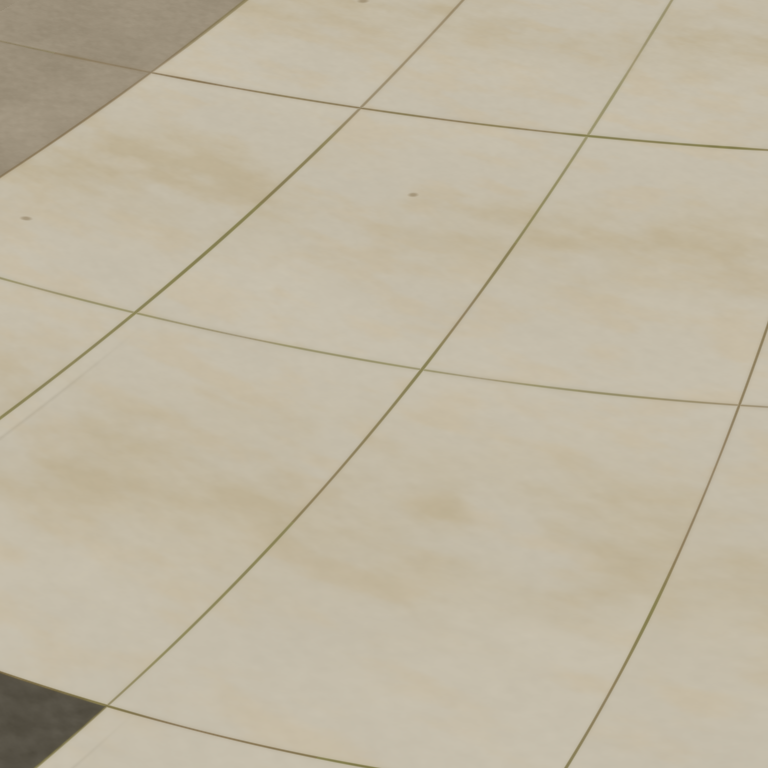
Reproduce this texture procedurally as a Shadertoy shader.

```glsl
// Pale stone floor tiles seen at an angle, with thin olive joints, soft stains and two darker areas.

const vec3 STONE       = vec3(0.772, 0.742, 0.672);
const vec3 STAIN       = vec3(0.730, 0.680, 0.570);
const vec3 WARM        = vec3(0.780, 0.725, 0.620);
const vec3 BORDER      = vec3(0.610, 0.565, 0.487);
const vec3 DARK_TILE   = vec3(0.335, 0.315, 0.270);
const vec3 JOINT_OLIVE = vec3(0.480, 0.455, 0.270);
const vec3 JOINT_BROWN = vec3(0.460, 0.380, 0.250);
const float COLUMN_WIDTH = 0.0033;
const float ROW_WIDTH    = 0.0024;
const float STAIN_CENTER = 0.46;  // height of the stain band within a tile
const float STAIN_SPREAD = 0.22;
const float VEIN_SLANT   = 0.15;
const float SPECK_CHANCE = 0.25;

float hash(vec2 p) {
    return fract(sin(dot(p, vec2(127.1, 311.7))) * 43758.5453);
}

float noise(vec2 p) {
    vec2 i = floor(p), f = fract(p);
    f = f * f * (3.0 - 2.0 * f);
    return mix(mix(hash(i), hash(i + vec2(1, 0)), f.x),
               mix(hash(i + vec2(0, 1)), hash(i + vec2(1, 1)), f.x), f.y);
}

float fbm(vec2 p) {
    float sum = 0.0, amp = 0.5;
    for (int i = 0; i < 5; i++) {
        sum += amp * noise(p);
        p = mat2(1.6, 0.4, -0.4, 1.6) * p * 1.2 + 7.3;
        amp *= 0.5;
    }
    return sum;
}

// Column coordinate: curved seams that fan out toward the viewer (y runs down).
float columnAt(vec2 p) {
    float y = p.y;
    float seam = 0.875 - y * (0.602 + y * (0.088 + 0.139 * y));
    float spacing = 0.267 + y * (0.288 + 0.177 * y);
    float t = (p.x - seam) / spacing;
    return 2.0 + t + (0.018 + 0.045 * y) * t * t;
}

// Row coordinate: projective spacing through three curved seams.
float rowAt(vec2 p) {
    vec3 seam = vec3(0.0534, 0.362, 0.875)
              + p.x * (vec3(0.225, 0.277, 0.34) - p.x * vec3(0.083, 0.109, 0.17));
    float far = seam.y - seam.x, near = seam.z - seam.y;
    float d = p.y - seam.y;
    return 1.0 + d * (far + near) / (2.0 * far * near + (near - far) * d);
}

// Soft line of the given width, from a distance in canvas units.
float stroke(float d, float width, float px) {
    return 1.0 - smoothstep(0.5 * width - px, 0.5 * width + px, abs(d));
}

void mainImage(out vec4 fragColor, in vec2 fragCoord) {
    float px = 1.0 / iResolution.y;
    vec2 p = fragCoord / iResolution.xy;
    p.y = 1.0 - p.y;

    vec2 grid = vec2(columnAt(p), rowAt(p));
    vec2 cell = floor(grid), local = fract(grid);
    vec2 slope = vec2(length(vec2(dFdx(grid.x), dFdy(grid.x))),
                      length(vec2(dFdx(grid.y), dFdy(grid.y))));
    vec2 scale = px / max(slope, vec2(1e-6));  // grid units to canvas units
    vec2 line = round(grid);
    vec2 dist = (grid - line) * scale;

    // Stone: slanted veins, a ragged mid-tile stain band and fine grain
    vec2 vein = vec2(grid.x, grid.y - VEIN_SLANT * grid.x);
    vec2 shift = 19.0 * vec2(hash(cell), hash(cell + 31.0));
    float cloud = fbm(vein * vec2(2.6, 5.5) + shift);
    float streak = fbm(vein * vec2(5.0, 18.0) + shift.yx);
    float grain = fbm(vein * vec2(28.0, 60.0));
    float offset = (local.y - STAIN_CENTER + 0.25 * (cloud - 0.5)) / STAIN_SPREAD;
    float band = exp(-offset * offset) * smoothstep(0.2, 0.6, cloud);
    float strength = 0.7 + 0.4 * hash(cell + 5.0);
    vec3 color = mix(STONE, WARM, 0.5 * smoothstep(0.42, 0.75, streak));
    color = mix(color, STAIN, clamp(band * strength * (0.1 + 1.3 * streak), 0.0, 0.85));
    color += 0.03 * (cloud - 0.5) + 0.022 * (grain - 0.5);

    // Faint pale strip beside the seams at the left
    float strip = smoothstep(0.20, 0.06, p.x) * smoothstep(0.9, 1.1, grid.y);
    color += 0.010 * strip * (1.0 - smoothstep(0.06, 0.075, local.x));
    color -= 0.04 * strip * stroke((local.x - 0.067) * scale.x, 0.003, 2.0 * px);

    // Darker border beyond the first seam, and one dark tile in the near corner
    float edge = max(px, 0.001);
    float border = 1.0 - smoothstep(-edge, edge, grid.x * scale.x);
    vec3 borderColor = BORDER + 0.08 * (cloud - 0.5) + 0.05 * (grain - 0.5);
    color = mix(color, borderColor, border);
    float dark = smoothstep(-edge, edge, (grid.y - 2.0) * scale.y)
               * (1.0 - smoothstep(-edge, edge, (grid.x - 2.0) * scale.x));
    color = mix(color, DARK_TILE + 0.08 * (grain - 0.5), dark);

    // Sparse small specks
    vec2 speckPos = 0.15 + 0.7 * vec2(hash(cell + 3.0), hash(cell + 11.0));
    float speck = length((local - speckPos) * scale * vec2(0.7, 1.2));
    float hasSpeck = step(hash(cell + 23.0), SPECK_CHANCE);
    color = mix(color, JOINT_BROWN, 0.4 * hasSpeck * (1.0 - smoothstep(0.001, 0.005, speck)));

    // Joints: worn and flecked, thinner and fainter in places
    vec2 wear = vec2(noise(vec2(line.x * 17.3, grid.y * 5.0)),
                     noise(vec2(grid.x * 5.0, line.y * 23.7 + 9.0)));
    float fleck = noise(p * 85.0);
    vec3 joint = mix(JOINT_BROWN, JOINT_OLIVE, smoothstep(0.2, 0.7, 0.5 * (wear.x + wear.y)));
    joint += 0.10 * (fleck - 0.5);
    vec2 width = vec2(COLUMN_WIDTH, ROW_WIDTH) * (0.7 + 0.6 * wear);
    float column = stroke(dist.x, width.x, px) * (0.45 + 0.3 * wear.x + 0.25 * fleck);
    column *= step(-0.5, grid.x) * mix(0.7, 1.0, smoothstep(-0.2, 0.5, grid.y));
    float row = stroke(dist.y, width.y, px) * (1.0 - 0.5 * border)
              * (0.33 + 0.25 * abs(line.y - 1.0) + 0.25 * wear.y + 0.2 * fleck);
    float halo = exp(-pow(min(abs(dist.x), abs(dist.y)) / 0.004, 2.0));
    color = mix(color, joint, 0.10 * halo * step(-0.5, grid.x));
    color = mix(color, joint, clamp(max(column, row), 0.0, 1.0));

    fragColor = vec4(clamp(color, 0.0, 1.0), 1.0);
}
```
